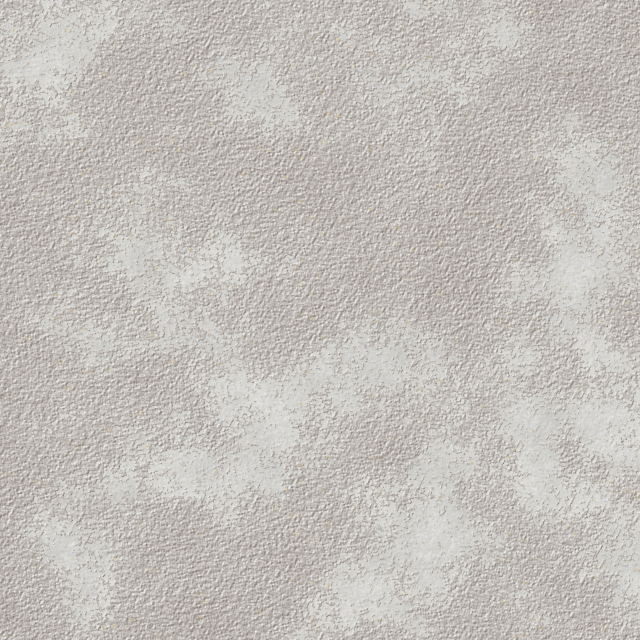
A three.js fragment shader for this texture:

```glsl
varying vec2 vUv;

#define GRAIN_SCALE 285.0
#define PATCH_SCALE 6.5
#define PATCH_LEVEL 0.583
#define PATCH_BITE 0.45
#define RELIEF 1.42
#define LIGHT_STEP vec2(0.0009, -0.0009)
#define FLECK_SCALE 75.0
#define FLECK_SHARE 0.08
#define CREVICE vec3(0.575, 0.535, 0.510)
#define CREST vec3(0.875, 0.870, 0.855)
#define PLASTER vec3(0.822, 0.820, 0.808)
#define OCHRE vec3(0.82, 0.73, 0.55)

float hash(vec2 p) {
  return fract(sin(dot(p, vec2(127.1, 311.7))) * 43758.5453);
}

float valueNoise(vec2 p) {
  vec2 cell = floor(p);
  vec2 f = fract(p);
  f = f * f * (3.0 - 2.0 * f);
  float bottom = mix(hash(cell), hash(cell + vec2(1.0, 0.0)), f.x);
  float top = mix(hash(cell + vec2(0.0, 1.0)), hash(cell + vec2(1.0, 1.0)), f.x);
  return mix(bottom, top, f.y);
}

// Octaves are turned against each other to hide the lattice
float fbm(vec2 p, float falloff) {
  float sum = 0.0;
  float total = 0.0;
  float gain = 1.0;
  for (int i = 0; i < 6; i++) {
    sum += gain * valueNoise(p);
    total += gain;
    gain *= falloff;
    p = mat2(1.6, 1.2, -1.2, 1.6) * p + 17.3;
  }
  return sum / total;
}

// Fine stone surface: grains, grit on them and a broader swell
float grainHeight(vec2 uv) {
  vec2 p = mat2(0.88, 0.47, -0.47, 0.88) * uv * GRAIN_SCALE;
  float swell = valueNoise(p * 0.47 + 11.3);
  return 0.55 * valueNoise(p) + 0.25 * valueNoise(p.yx * 1.9 + 31.7) + 0.2 * swell;
}

// Sparse round mineral specks, one candidate per cell
float flecks(vec2 uv) {
  vec2 p = uv * FLECK_SCALE;
  vec2 cell = floor(p);
  vec2 center = 0.25 + 0.5 * vec2(hash(cell + 3.1), hash(cell + 8.7));
  float radius = mix(0.07, 0.17, hash(cell + 5.3));
  float disc = 1.0 - smoothstep(radius * 0.6, radius * 1.3, length(fract(p) - center));
  return disc * step(hash(cell + 12.9), FLECK_SHARE);
}

void main() {
  // Relief lit from the upper left
  float height = grainHeight(vUv);
  float relief = grainHeight(vUv + LIGHT_STEP) - grainHeight(vUv - LIGHT_STEP);

  // Rough stone
  float cover = fbm(vUv * PATCH_SCALE + 4.2, 0.68);
  float tone = 0.59 + RELIEF * relief + 0.45 * (cover - 0.5);
  vec3 stone = mix(CREVICE, CREST, clamp(tone, 0.0, 1.08));

  // Smooth plaster fills the hollows where the cover is thick
  float depth = cover - PATCH_LEVEL - PATCH_BITE * (height - 0.5);
  float filled = smoothstep(0.0, 0.06, depth);
  float cloud = fbm(vUv * 22.0 + 9.1, 0.55) - 0.5;
  vec3 plaster = PLASTER + 0.1 * cloud + 0.1 * relief;
  plaster += 0.04 * smoothstep(0.12, 0.3, depth);

  vec3 color = mix(stone, plaster, filled);
  color = mix(color, OCHRE + 0.2 * relief, 0.7 * flecks(vUv));
  gl_FragColor = vec4(color, 1.0);
}
```
